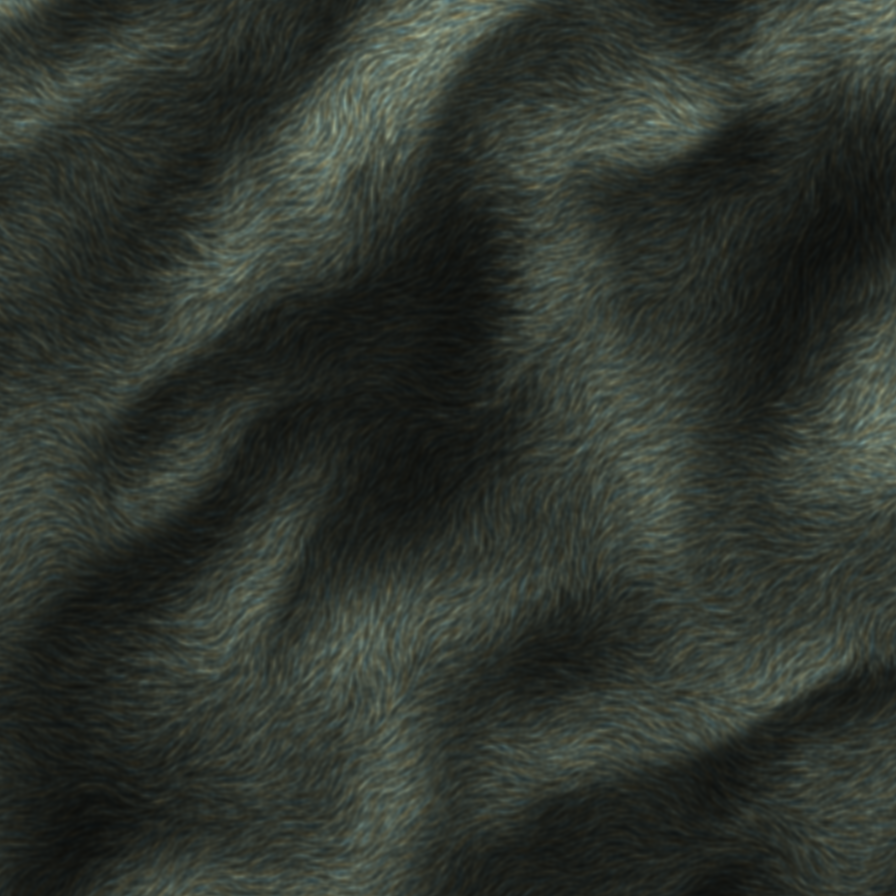
Reproduce this texture procedurally as a WebGL 1 fragment shader.

```glsl
precision highp float;
// Dark grey-green plush fabric with soft folds and a short, fine pile.

uniform vec2 u_resolution;

vec2 gradientAt(vec2 cell) {
  float angle = 6.2832 * fract(sin(dot(cell, vec2(127.1, 311.7))) * 43758.5);
  return vec2(cos(angle), sin(angle));
}

// Gradient noise, roughly -0.7 to 0.7.
float noise(vec2 p) {
  vec2 i = floor(p), f = p - i;
  vec2 u = f * f * f * (f * (f * 6.0 - 15.0) + 10.0);
  vec2 x = vec2(1.0, 0.0);
  float low = mix(dot(gradientAt(i), f), dot(gradientAt(i + x.xy), f - x.xy), u.x);
  float high = mix(dot(gradientAt(i + x.yx), f - x.yx), dot(gradientAt(i + x.xx), f - x.xx), u.x);
  return mix(low, high, u.y);
}

// Rounded crest along the zero line of a noise field.
float crest(float n) {
  return 1.0 - sqrt(n * n + 0.005);
}

// Crests that run mostly along the unit vector "axis".
float folds(vec2 p, vec2 axis, vec2 frequency) {
  vec2 across = vec2(axis.y, -axis.x);
  return crest(noise(vec2(dot(p, axis), dot(p, across)) * frequency));
}

// Cloth height: rising folds crossed by steep falling ones.
float clothHeight(vec2 p) {
  p += 0.07 * vec2(noise(p * 3.7 + 4.7), noise(p * 3.7 + 19.3));
  float rising = folds(p + 3.7, vec2(0.77, 0.64), vec2(2.1, 3.6));
  float falling = folds(p + 9.2, vec2(-0.4, 0.92), vec2(1.7, 3.3));
  float creases = crest(noise(p * 6.3 + 31.2));
  float strength = 0.8 + 0.6 * noise(p * 2.3 + 12.6);
  return strength * (rising + 0.7 * falling + 0.12 * creases);
}

// Noise averaged along the pile direction, which draws it out into hairs.
float hairs(vec2 p, vec2 along, float frequency, float span) {
  float sum = 0.0;
  for (int i = 0; i < 7; i++) {
    float t = (float(i) - 3.0) / 6.0;
    sum += noise((p + along * span * t) * frequency);
  }
  return sum / 7.0;
}

void main() {
  vec2 p = gl_FragCoord.xy / min(u_resolution.x, u_resolution.y);

  // Pile direction wanders over the cloth and ruffles in small tufts
  float lean = 0.4 + 2.0 * noise(p * 3.1 + 3.3) + 1.3 * noise(p * 13.0 + 8.1);
  vec2 along = vec2(cos(lean), sin(lean));

  float fine = hairs(p, along, 165.0, 0.010);
  float tuft = hairs(p + 2.3, along, 70.0, 0.018);
  float warmth = hairs(p + 5.1, along, 115.0, 0.014);

  // Light from the upper left, with fold edges frayed by the pile
  vec2 q = p + along * (0.018 * tuft + 0.008 * fine);
  float height = clothHeight(q);
  float slope = (height - clothHeight(q + 0.012 * vec2(-0.8, 0.6))) / 0.012;
  float light = 0.23 * slope;
  light *= inversesqrt(1.0 + 0.7 * light * light);
  light += 0.35 * (height - 1.05) + 0.12 * noise(p * 7.0 + 40.0);
  light -= 0.2 * light * light;

  // Fibres scatter light in proportion to the tone beneath
  float tone = 0.19 * exp(light + 0.8 * fine + 0.42 * tuft);
  vec3 tint = vec3(0.94, 1.05, 0.91) + warmth * vec3(0.35, 0.04, -0.28);
  gl_FragColor = vec4(tone * tint, 1.0);
}
```
